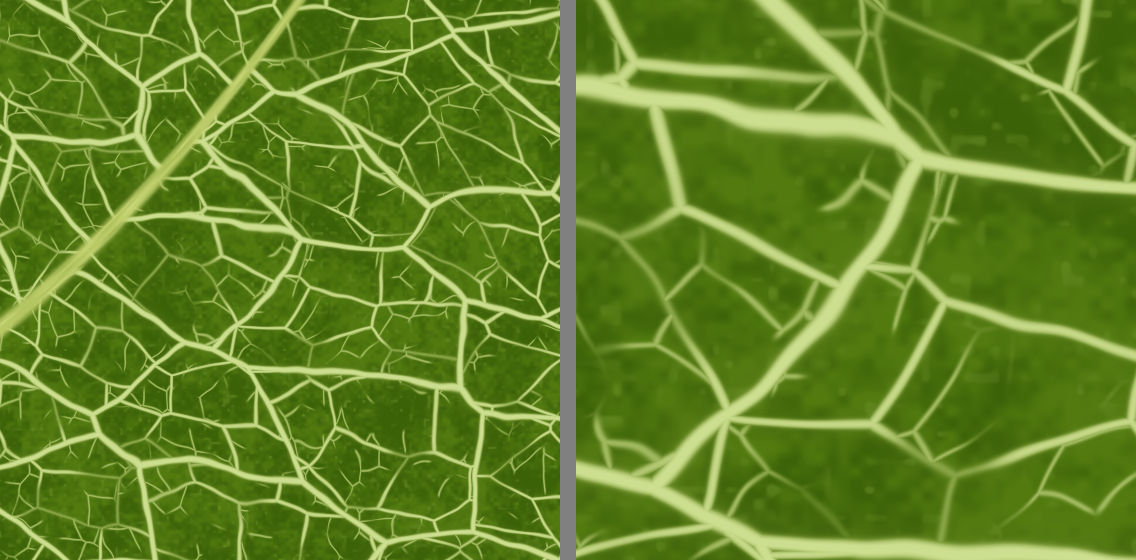
Left: the whole. Right: its middle third, enlarged.
Reproduce this texture procedurally as a Shadertoy shader.

```glsl
// Backlit leaf: a curved midrib with a branching net of pale veins over mottled green.
// Each vein level is a Voronoi mesh nested inside the cells of the level above,
// so that finer veins end in T-junctions; the finest are broken into free twigs.

float hash(vec2 p) {
    return fract(sin(dot(p, vec2(127.1, 311.7))) * 43758.5453);
}

vec2 hash2(vec2 p) {
    return vec2(hash(p), hash(p + 37.7));
}

float noise(vec2 p) {
    vec2 i = floor(p), f = fract(p);
    f = f * f * (3.0 - 2.0 * f);
    return mix(mix(hash(i), hash(i + vec2(1, 0)), f.x),
               mix(hash(i + vec2(0, 1)), hash(i + vec2(1, 1)), f.x), f.y);
}

// Jittered point of a grid whose odd rows are shifted like bricks
vec2 site(vec2 cell, float seed) {
    vec2 jitter = 0.1 + 0.8 * hash2(cell + floor(seed * 91.0));
    return cell + jitter + vec2(0.5 * mod(cell.y, 2.0), 0.0);
}

// Distance to the nearest cell border in canvas units, and a random cell id
vec2 veinMesh(vec2 p, float angle, vec2 cellSize, float seed) {
    float c = cos(angle), s = sin(angle);
    mat2 toGrid = mat2(c / cellSize.x, -s / cellSize.y, s / cellSize.x, c / cellSize.y);
    vec2 q = toGrid * p + 17.0 * seed;
    vec2 base = floor(q), nearest = vec2(0), nearestCell = base;
    float best = 1e3;
    for (int y = -2; y <= 2; y++)
    for (int x = -2; x <= 2; x++) {
        vec2 cell = base + vec2(x, y);
        vec2 r = site(cell, seed) - q;
        if (dot(r, r) < best) {
            best = dot(r, r);
            nearest = r;
            nearestCell = cell;
        }
    }
    float border = 1e3;
    for (int y = -2; y <= 2; y++)
    for (int x = -2; x <= 2; x++) {
        vec2 r = site(nearestCell + vec2(x, y), seed) - q;
        vec2 across = r - nearest;
        if (dot(across, across) > 1e-4)
            border = min(border, dot(0.5 * (r + nearest), across) / length(across * toGrid));
    }
    return vec2(border, hash(nearestCell + seed * 13.0));
}

// Soft vein cross section
float ridge(float d, float width) {
    return exp(-d * d / (width * width));
}

void mainImage(out vec4 fragColor, in vec2 fragCoord) {
    vec2 uv = fragCoord / iResolution.xy;

    // Midrib: a shallow parabola, thinning upward
    float slope = 0.8 + 1.1 * uv.x;
    float ribSide = (uv.y - 0.414 - 0.8 * uv.x - 0.55 * uv.x * uv.x) / sqrt(1.0 + slope * slope);
    float ribWidth = mix(0.016, 0.009, smoothstep(0.4, 1.0, uv.y));
    float rib = exp(-pow(abs(ribSide) / ribWidth, 4.0));

    // Gentle bends in the veins
    vec2 bend = vec2(noise(uv * 6.0), noise(uv * 6.0 + 40.0)) - 0.5;
    vec2 wobble = vec2(noise(uv * 32.0), noise(uv * 32.0 + 70.0)) - 0.5;
    vec2 p = uv + 0.05 * bend + 0.006 * wobble;

    // Three nested levels of veins
    bool left = ribSide > 0.0;
    float lean = left ? -0.85 : -0.3;
    vec2 major = veinMesh(p, lean, vec2(0.34, 0.19), left ? 0.37 : 0.62);
    vec2 minor = veinMesh(p, lean + 0.9 * (major.y - 0.5), vec2(0.145, 0.092), major.y + 1.0);
    vec2 twig = veinMesh(p + 0.006 * wobble, lean + 3.0 * minor.y, vec2(0.068, 0.05), minor.y + 2.0);

    float swell = 0.8 + 0.4 * noise(uv * 9.0 + 5.0);
    float twigMask = smoothstep(0.42, 0.68, noise(uv * 24.0 + 9.0 * minor.y));
    float minorMask = 0.55 + 0.45 * smoothstep(0.2, 0.5, noise(uv * 11.0 + 21.0));
    float vein = ridge(major.x, 0.0058 * swell);
    vein = max(vein, 0.82 * minorMask * ridge(minor.x, 0.0038 * swell));
    vein = max(vein, 0.55 * twigMask * ridge(twig.x, 0.0027));
    float halo = max(ridge(major.x, 0.013), 0.6 * ridge(minor.x, 0.008));
    halo = max(halo, ridge(ribSide, ribWidth * 1.6));

    // Mottled blade with fine pale specks
    float mottle = 0.45 * noise(uv * 14.0) + 0.35 * noise(uv * 65.0) + 0.3 * noise(uv * 140.0);
    vec3 color = mix(vec3(0.235, 0.385, 0.03), vec3(0.32, 0.48, 0.06), smoothstep(0.3, 0.85, mottle));
    float speck = smoothstep(0.7, 0.95, noise(uv * 120.0 + 30.0)) * noise(uv * 40.0 + 11.0);
    color = mix(color, vec3(0.43, 0.58, 0.17), 0.6 * speck);
    color = mix(color, vec3(0.38, 0.49, 0.13), 0.35 * halo);

    // Veins brighten from olive to cream; the midrib is yellower with a faint grain
    vec3 veinColor = mix(vec3(0.47, 0.59, 0.2), vec3(0.8, 0.87, 0.56), smoothstep(0.15, 0.95, vein));
    color = mix(color, veinColor, smoothstep(0.03, 0.6, vein));
    float grain = noise(vec2(ribSide * 260.0, (uv.x + uv.y) * 14.0));
    vec3 ribColor = mix(vec3(0.66, 0.74, 0.33), vec3(0.79, 0.84, 0.47), grain);
    color = mix(color, ribColor, rib);

    fragColor = vec4(color, 1.0);
}
```
